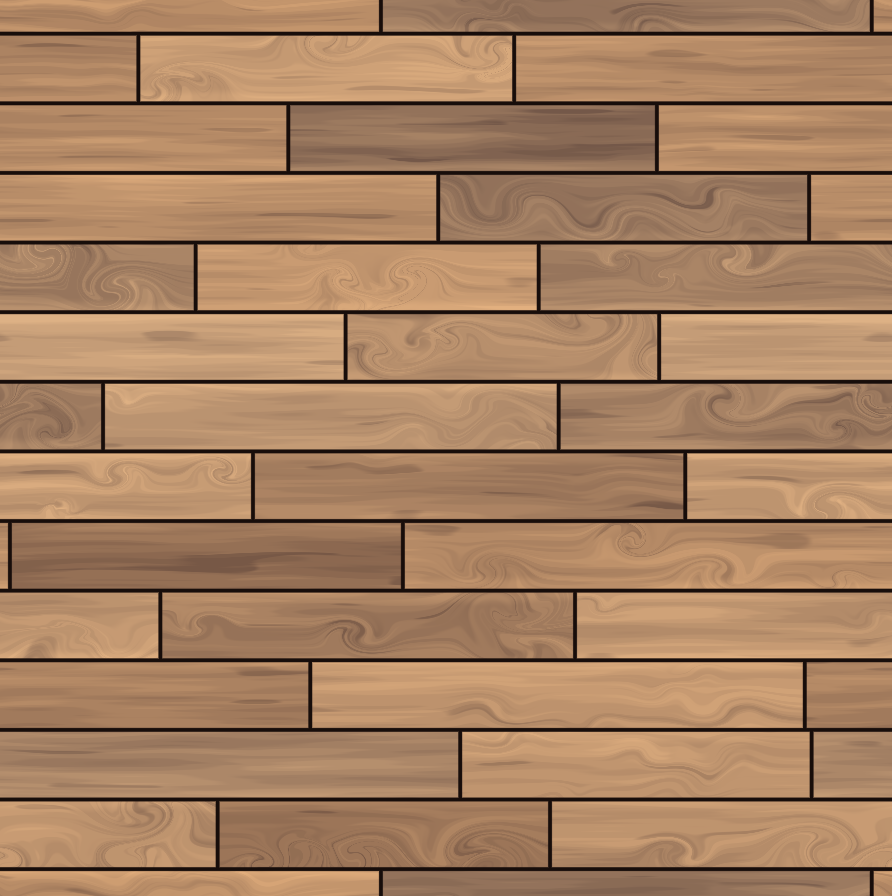
Write a Shadertoy shader that draws this texture.

```glsl
// Staggered wooden floor planks with streaky, curling grain and dark seams.

#define ROWS 12.87         // plank rows over the canvas height
#define ROW_CYCLE 13.0     // rows before the layout recurs
#define BASE_SEAM 0.030    // height of the lowest seam
#define SEAM_HALF 0.028    // half seam width, in row heights
#define KNOTS 5            // curls per plank
#define CURL 3.2           // strongest twist of a curl, in radians
#define GRAIN 0.62         // contrast of the streaks
#define TONES 7.0          // flat tone steps in the grain
#define DARK_WOOD vec3(0.46, 0.345, 0.28)
#define LIGHT_WOOD vec3(0.88, 0.69, 0.505)
#define SEAM_COLOR vec3(0.09, 0.05, 0.04)

float hash(vec2 p) {
    return fract(sin(dot(p, vec2(127.1, 311.7))) * 43758.55);
}

float noise(vec2 p) {
    vec2 cell = floor(p), f = fract(p);
    f = f * f * (3.0 - 2.0 * f);
    return mix(mix(hash(cell), hash(cell + vec2(1, 0)), f.x),
               mix(hash(cell + vec2(0, 1)), hash(cell + vec2(1, 1)), f.x), f.y);
}

// Twists p around scattered knots; z returns how close a knot is.
vec3 curlGrain(vec2 p, float plankLength, float id) {
    float nearKnot = 0.0;
    float strength = CURL * smoothstep(0.1, 0.7, hash(vec2(id, 4.0)));
    for (int i = 0; i < KNOTS; i++) {
        vec2 key = vec2(id, float(i) * 7.3 + 11.0);
        vec2 center = vec2(hash(key) * plankLength, hash(key + 0.37));
        float radius = mix(0.12, 0.34, hash(key + 0.71));
        vec2 d = p - center;
        float pull = exp(-dot(d * vec2(0.6, 1.0), d * vec2(0.6, 1.0)) / (radius * radius));
        float a = strength * pull * (hash(key + 1.9) < 0.5 ? -1.0 : 1.0);
        p = center + mat2(cos(a), sin(a), -sin(a), cos(a)) * d;
        nearKnot = max(nearKnot, pull);
    }
    return vec3(p, nearKnot * strength / CURL);
}

// Rounds a value to flat steps with soft borders.
float posterize(float v) {
    float s = v * TONES;
    return (floor(s) + smoothstep(0.25, 0.75, fract(s))) / TONES;
}

vec3 woodColor(vec2 p, float plankLength, float id, float tone) {
    vec3 curled = curlGrain(p, plankLength, id);
    float nearKnot = curled.z;
    vec2 g = curled.xy + vec2(id * 17.3, id * 5.7);
    g.y += 0.09 * (noise(g * vec2(0.7, 0.8)) - 0.5);
    g.y += 0.10 * nearKnot * (noise(g * vec2(6.0, 3.0)) - 0.5);

    // Broad bands and fine streaks along the plank
    float broad = noise(g * vec2(0.28, 4.5));
    float streak = noise(g * vec2(0.55, 12.0) + 31.0);
    float fine = noise(g * vec2(0.9, 27.0) + 57.0);
    float grain = posterize(0.45 * broad + 0.35 * streak + 0.2 * fine) - 0.5;
    float shade = tone + GRAIN * grain;

    // Pale strip along one long edge
    float edge = hash(vec2(id, 8.0)) < 0.5 ? p.y : 1.0 - p.y;
    shade += 0.14 * (1.0 - smoothstep(0.06, 0.2, edge + 0.12 * (broad - 0.5)));

    // Thin outlines around the curls
    float contour = abs(noise(g * vec2(0.9, 7.0) + 83.0) - 0.5);
    float outline = 1.0 - smoothstep(0.02, 0.08, contour);
    shade += outline * nearKnot * (hash(vec2(id, 9.0)) < 0.55 ? -0.24 : 0.24);

    // Occasional dark slivers
    float sliver = noise(g * vec2(0.8, 10.0) + 131.0);
    shade -= 0.22 * smoothstep(0.84, 0.92, sliver);

    vec3 wood = mix(DARK_WOOD, LIGHT_WOOD, clamp(shade, 0.0, 1.0));
    float warmth = hash(vec2(id, 6.0)) - 0.5;
    return wood * (1.0 + warmth * vec3(0.03, -0.01, -0.06));
}

void mainImage(out vec4 fragColor, in vec2 fragCoord) {
    vec2 uv = fragCoord / iResolution.xy;
    float rowScale = ROWS * iResolution.x / iResolution.y;
    float height = (uv.y - BASE_SEAM) * ROWS;
    float row = mod(floor(height), ROW_CYCLE);

    // Two planks per row, wrapping around the sides
    float firstJoint = 0.09 + 0.44 * fract(row * 0.618 + 0.35);
    float split = mix(0.335, 0.57, hash(vec2(row, 2.0)));
    float along = fract(uv.x - firstJoint);
    float second = step(split, along);
    float plankLength = mix(split, 1.0 - split, second) * rowScale;
    vec2 p = vec2((along - second * split) * rowScale, fract(height));

    // Neighbours in a row take contrasting tones
    float id = row * 2.0 + second + 1.0;
    float pick = fract(hash(vec2(row, 3.0)) + 0.5 * second);
    float tone = mix(0.22, 0.84, pow(pick, 0.65));
    vec3 color = woodColor(p, plankLength, id, tone);

    // Seams
    float toSeam = min(min(p.x, plankLength - p.x), min(p.y, 1.0 - p.y));
    float soft = 0.8 * ROWS / iResolution.y;
    float seam = 1.0 - smoothstep(SEAM_HALF - soft, SEAM_HALF + soft, toSeam);
    fragColor = vec4(mix(color, SEAM_COLOR, seam), 1.0);
}
```
